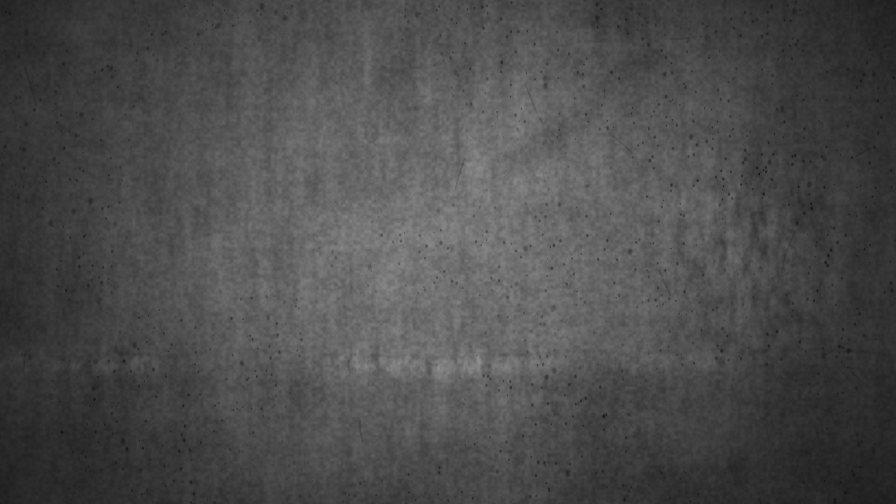
Give the GLSL for this texture, as a Shadertoy shader.

```glsl
// Dark weathered concrete wall with vertical streaks, pits, a flaking seam and a vignette.

// Tones
const float EDGE_TONE = 0.075;
const float GLOW_TONE = 0.36;
const vec2 GLOW_CENTER = vec2(0.50, 0.52);
const vec2 GLOW_FALLOFF = vec2(4.6, 2.0);

// Surface strengths, relative to the local tone
const float BLOTCH = 0.42;
const float STREAK = 0.28;
const float WEAVE = 0.16;
const float GRAIN = 0.30;
const float PIT_DEPTH = 0.36;
const float FLAKE = 0.75;

// Layout, in canvas heights
const float SEAM_Y = 0.285;
const vec2 ROUGH_CENTER = vec2(1.47, 0.51);
const vec2 STAIN_TOP = vec2(1.30, 0.90);
const vec2 STAIN_END = vec2(1.02, 0.67);
const int SCRATCHES = 14;

float hash(vec2 cell) {
    uvec2 q = uvec2(ivec2(cell)) * uvec2(1597334673u, 3812015801u);
    uint n = (q.x ^ q.y) * 1597334673u;
    n = (n ^ (n >> 15)) * 2246822519u;
    n ^= n >> 13;
    return float(n >> 8) / 16777216.0;
}

// Value noise, 0 to 1
float noise(vec2 p) {
    vec2 i = floor(p), f = fract(p);
    f = f * f * (3.0 - 2.0 * f);
    return mix(mix(hash(i), hash(i + vec2(1, 0)), f.x),
               mix(hash(i + vec2(0, 1)), hash(i + vec2(1, 1)), f.x), f.y);
}

// Layered noise centred on zero
float fbm(vec2 p) {
    float sum = 0.0, amp = 0.5;
    for (int i = 0; i < 5; i++) {
        sum += amp * (noise(p) - 0.5);
        p = mat2(1.6, 1.2, -1.2, 1.6) * p + 17.3;
        amp *= 0.55;
    }
    return sum;
}

// Layered noise that keeps its axes, for streaks
float streaks(vec2 p) {
    return 0.5 * noise(p) + 0.3 * noise(p * 2.1 + 31.0) + 0.2 * noise(p * 4.3 + 57.0) - 0.5;
}

float segmentDistance(vec2 p, vec2 a, vec2 b) {
    vec2 d = b - a;
    return length(p - a - d * clamp(dot(p - a, d) / dot(d, d), 0.0, 1.0));
}

// Scattered small holes, one chance per cell
float pits(vec2 p, float cells, float density) {
    vec2 g = p * cells, base = floor(g);
    float hole = 0.0;
    for (int k = 0; k < 9; k++) {
        vec2 c = base + vec2(k % 3 - 1, k / 3 - 1);
        vec2 center = c + vec2(hash(c + 11.0), hash(c + 47.0));
        float radius = mix(0.14, 0.36, hash(c + 83.0));
        float present = step(hash(c + 129.0), density);
        vec2 d = (g - center) * vec2(1.15, 0.85);
        hole = max(hole, present * smoothstep(radius, radius * 0.25, length(d)));
    }
    return hole;
}

// Sparse hairline marks
float scratches(vec2 p, float aspect) {
    float mark = 0.0;
    vec2 bent = p + 0.012 * vec2(noise(p * 14.0), noise(p * 14.0 + 60.0));
    for (int i = 0; i < SCRATCHES; i++) {
        vec2 s = vec2(float(i) + 200.0, 5.0);
        vec2 a = vec2(hash(s) * aspect, hash(s + 31.0));
        vec2 span = vec2(hash(s + 62.0) - 0.5, hash(s + 93.0) - 0.5) * vec2(0.07, 0.16);
        mark = max(mark, smoothstep(0.003, 0.0005, segmentDistance(bent, a, a + span)));
    }
    return mark;
}

void mainImage(out vec4 fragColor, in vec2 fragCoord) {
    vec2 uv = fragCoord / iResolution.xy;
    vec2 p = fragCoord / iResolution.y;
    vec2 offset = uv - GLOW_CENTER;
    float tone = EDGE_TONE + GLOW_TONE * exp(-dot(offset * offset, GLOW_FALLOFF));

    // Clouding, drips and fine trowel weave
    float relief = BLOTCH * fbm(p * 5.0 + 3.0);
    relief += STREAK * streaks(p * vec2(32.0, 4.5)) * smoothstep(0.1, 0.8, noise(p * 4.0 + 9.0));
    relief += 0.10 * streaks(p * vec2(3.0, 22.0) + 70.0);
    relief += WEAVE * (streaks(p * vec2(75.0, 14.0)) + 0.5 * streaks(p * vec2(14.0, 75.0)));
    relief += GRAIN * (0.6 * noise(p * 135.0) + 0.4 * noise(p * 230.0 + 40.0) - 0.5);

    // Diagonal damp stain
    float stain = segmentDistance(p + 0.05 * fbm(p * 12.0), STAIN_TOP, STAIN_END);
    relief -= 0.13 * smoothstep(0.045, 0.0, stain);

    // Peeling area and flakes along the seam
    float seam = p.y - SEAM_Y - 0.03 * fbm(vec2(p.x * 6.0, 2.0));
    float broken = smoothstep(0.35, 0.7, noise(vec2(p.x * 5.0, 8.0)));
    float rough = exp(-dot(p - ROUGH_CENTER, p - ROUGH_CENTER) * 28.0);
    float band = exp(-pow((seam + 0.006) / 0.022, 2.0)) * broken;
    relief += FLAKE * fbm(p * vec2(62.0, 30.0) + 90.0) * max(rough, band);
    relief += 0.13 * band - 0.12 * smoothstep(0.007, 0.0, abs(seam - 0.013)) * noise(p * vec2(28.0, 5.0));
    relief -= 0.09 * smoothstep(0.01, -0.05, seam);

    // Holes and hairlines
    float wear = smoothstep(0.25, 0.75, noise(p * 6.0 + 25.0)) + 0.5 * (rough + band);
    relief -= PIT_DEPTH * wear * max(pits(p, 75.0, 0.16), 0.8 * pits(p + 5.0, 42.0, 0.05));
    relief -= 0.16 * scratches(p, iResolution.x / iResolution.y);

    fragColor = vec4(vec3(clamp(tone * (1.0 + relief), 0.0, 1.0)), 1.0);
}
```
